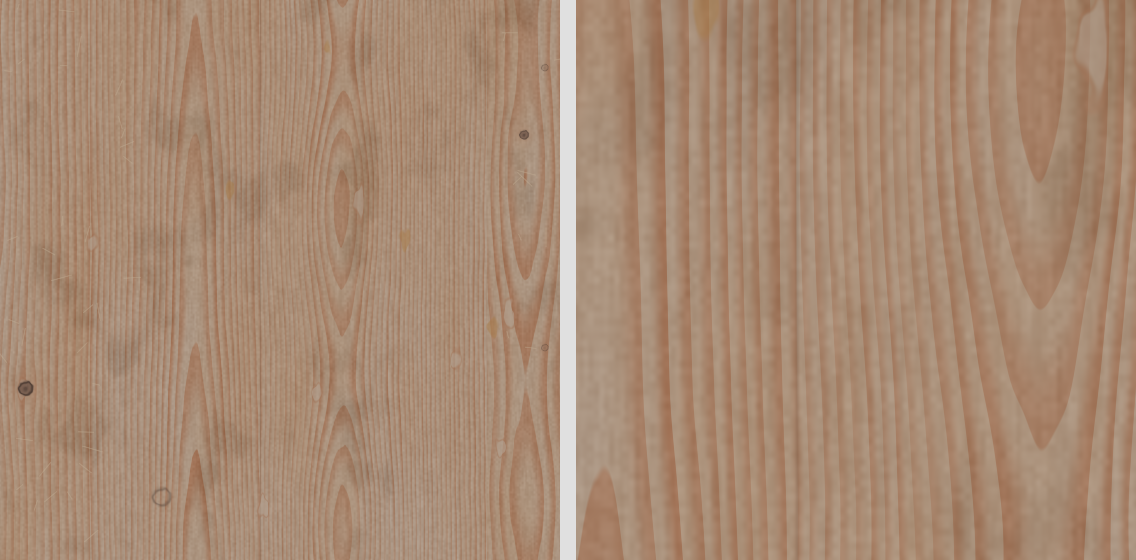
Left, the full canvas; right, a detail of the centre.
Write a Shadertoy shader that draws this texture.

```glsl
#define PALE_WOOD vec3(0.675, 0.600, 0.535)
#define TAN_WOOD vec3(0.672, 0.562, 0.462)
#define RING_WOOD vec3(0.635, 0.455, 0.345)
#define KNOT_DARK vec3(0.27, 0.21, 0.18)
#define RESIN vec3(0.66, 0.48, 0.27)
#define SCRATCH vec3(0.75, 0.67, 0.57)
#define RING_STRENGTH 1.0
#define FIBRE_CONTRAST 0.04
#define KNOT_LEFT vec2(0.046, 0.306)
#define KNOT_RIGHT vec2(0.936, 0.759)
#define SCRATCHES 44
#define PATCHES 12

float hash(vec2 p) {
    return fract(sin(dot(p, vec2(127.1, 311.7))) * 43758.5);
}

float noise(vec2 p) {
    vec2 i = floor(p), f = fract(p);
    f = f * f * (3.0 - 2.0 * f);
    return mix(mix(hash(i), hash(i + vec2(1, 0)), f.x),
               mix(hash(i + vec2(0, 1)), hash(i + vec2(1, 1)), f.x), f.y);
}

float fbm(vec2 p) {
    float sum = 0.0, amp = 0.5;
    for (int i = 0; i < 4; i++) {
        sum += amp * noise(p);
        p = p * 2.03 + 17.3;
        amp *= 0.5;
    }
    return sum / 0.9375;
}

float segment(vec2 p, vec2 halfDir) {
    return length(p - halfDir * clamp(dot(p, halfDir) / dot(halfDir, halfDir), -1.0, 1.0));
}

// Spreads the grain sideways around a knot
float bend(vec2 p, vec2 knot) {
    vec2 q = (p - knot) / vec2(0.022, 0.045);
    return -0.6 * (p.x - knot.x) * exp(-dot(q, q));
}

// Growth rings of three boards: x = ring darkness, y = board warmth
vec2 rings(vec2 p) {
    float heart = 0.94, count = 78.0, width = 0.05, drift = -2.0, swell = 0.6, warmth = 0.16;
    if (p.x > 0.16 && p.x < 0.465) {
        heart = 0.35; count = 95.0; width = 0.04; drift = 3.6; swell = 0.25; warmth = 0.0;
    } else if (p.x >= 0.465 && p.x < 0.87) {
        heart = 0.61; count = 125.0; width = 0.05; drift = 0.3; swell = 1.3; warmth = -0.04;
    }
    vec2 w = p;
    w.x += bend(p, KNOT_LEFT) + bend(p, KNOT_RIGHT);
    w.x += 0.010 * (noise(vec2(p.x * 5.0, p.y * 3.5)) - 0.5);
    w.x += 0.002 * (noise(vec2(p.x * 30.0, p.y * 16.0)) - 0.5);

    float d = w.x - heart;
    d -= round(d);
    float away = abs(d);
    float rise = drift * (p.y - 0.5) - swell * cos(11.0 * (p.y - 0.63))
               + 0.5 * (noise(vec2(heart * 50.0, p.y * 7.0)) - 0.5);
    float phase = count * (sqrt(d * d + width * width) - width)
                + rise * exp(-d * d / 0.01)
                + 0.8 * noise(vec2(w.x * 22.0, 3.0)) * smoothstep(0.0, 0.1, away)
                + 0.14 * (noise(vec2(p.x * 110.0, p.y * 9.0)) - 0.5);

    // Slow darkening towards a sharp outer edge
    float f = fract(phase);
    float edge = clamp(1.2 * fwidth(phase), 0.03, 0.35);
    float dark = smoothstep(0.2, 0.9, f) * (1.0 - smoothstep(1.0 - edge, 1.0, f));
    dark *= mix(0.6, 1.1, hash(vec2(floor(phase), heart)));
    dark *= mix(0.72, 1.15, noise(vec2(p.x * 14.0, p.y * 4.0)));
    dark *= mix(1.0, 0.82, smoothstep(0.03, 0.14, away));
    return vec2(dark, warmth);
}

// Round mark with a dark rim and a filled core
vec3 knot(vec3 col, vec2 p, vec2 centre, float radius, float rim, float core) {
    vec2 q = (p - centre) / radius;
    float d = length(q) + 0.25 * (noise(q * 2.5 + 9.0) - 0.5);
    float halo = exp(-0.35 * dot(q, q)) * core;
    col = mix(col, RING_WOOD, 0.5 * halo);
    col = mix(col, KNOT_DARK * 1.6, core * (1.0 - smoothstep(0.7, 1.1, d)));
    col = mix(col, KNOT_DARK, rim * exp(-pow((d - 0.85) / 0.16, 2.0)));
    return mix(col, KNOT_DARK, core * 0.7 * exp(-d * d * 9.0));
}

void mainImage(out vec4 fragColor, in vec2 fragCoord) {
    vec2 p = fragCoord / iResolution.xy;
    vec2 ring = rings(p);

    // Base tone, rings and fibres
    float tone = fbm(vec2(p.x * 9.0, p.y * 3.0) + 4.0) * 1.3 - 0.18 + ring.y;
    tone += 0.35 * (noise(vec2(p.x * 75.0, p.y * 3.0)) - 0.5);
    vec3 col = mix(PALE_WOOD, TAN_WOOD, clamp(tone, 0.0, 1.0));
    col = mix(col, RING_WOOD, clamp(ring.x * RING_STRENGTH, 0.0, 1.0));
    float fibre = noise(vec2(p.x * 330.0, p.y * 40.0)) + noise(p * 240.0) - 1.0;
    col += FIBRE_CONTRAST * fibre * vec3(0.8, 1.0, 1.1);
    col -= 0.05 * smoothstep(0.58, 0.8, fbm(p * vec2(14.0, 9.0) + 31.0));

    // Faint seam between boards
    col *= 1.0 - 0.07 * exp(-pow((p.x - 0.465) / 0.0012, 2.0));

    // Resin stains and pale worn patches
    for (int i = 0; i < PATCHES; i++) {
        float id = float(i);
        vec2 centre = vec2(hash(vec2(id, 1.7)), hash(vec2(id, 5.3)));
        vec2 size = vec2(0.009, 0.013 + 0.014 * hash(vec2(id, 8.1)));
        float d = length((p - centre) / size) + 0.9 * (noise(p * vec2(130.0, 60.0)) - 0.5);
        float inside = 1.0 - smoothstep(0.75, 1.1, d);
        bool resin = i % 3 == 0;
        col = mix(col, resin ? RESIN : PALE_WOOD * 1.03, inside * (resin ? 0.45 : 0.6));
        if (!resin) col = mix(col, RING_WOOD, 0.4 * exp(-pow((d - 1.05) / 0.14, 2.0)));
    }

    // Light scratches on the outer board
    for (int i = 0; i < SCRATCHES; i++) {
        float id = float(i);
        vec2 centre = vec2(fract(0.9 + 0.34 * hash(vec2(id, 2.9))), hash(vec2(id, 6.7)));
        float angle = 6.283 * hash(vec2(id, 3.1));
        float reach = mix(0.004, 0.018, hash(vec2(id, 9.4)));
        float d = segment(p - centre, reach * vec2(cos(angle), sin(angle)));
        col = mix(col, SCRATCH, 0.4 * (1.0 - smoothstep(0.0003, 0.0018, d)));
    }

    // Knots and ring-shaped dents
    col = knot(col, p, KNOT_LEFT, 0.014, 0.8, 0.75);
    col = knot(col, p, KNOT_RIGHT, 0.009, 0.5, 0.7);
    col = knot(col, p, vec2(0.289, 0.112), 0.018, 0.35, 0.0);
    for (int i = 0; i < 2; i++)
        col = knot(col, p, vec2(0.973, 0.379 + 0.5 * float(i)), 0.007, 0.3, 0.15);

    fragColor = vec4(clamp(col, 0.0, 1.0), 1.0);
}
```
